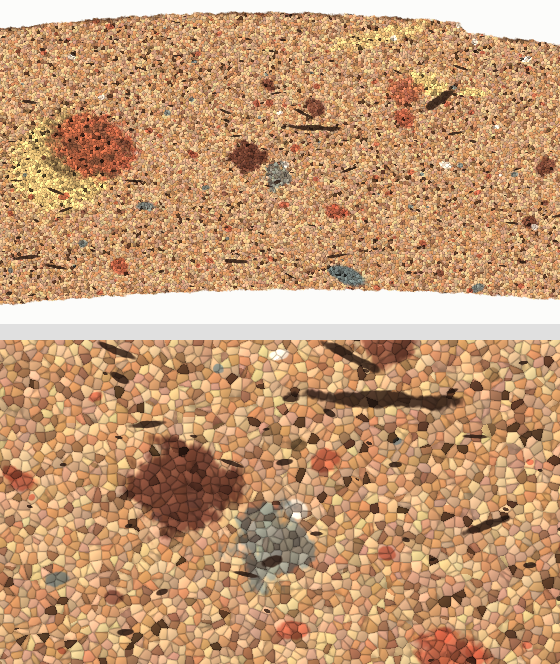
Top: the whole. Bottom: its middle third, enlarged.
Reproduce this texture procedurally as a WebGL 1 fragment shader.

```glsl
precision highp float;
// Cross-section of a sandy fired-clay slab with inclusions, pores and cracks on white.
uniform vec2 u_resolution;

const vec3 PAPER  = vec3(0.99, 0.99, 0.98);
const vec3 ORANGE = vec3(0.83, 0.59, 0.39);
const vec3 PINK   = vec3(0.80, 0.62, 0.48);
const vec3 CREAM  = vec3(0.94, 0.77, 0.56);
const vec3 BROWN  = vec3(0.62, 0.43, 0.30);
const vec3 DARK   = vec3(0.35, 0.23, 0.15);
const vec3 PORE   = vec3(0.17, 0.11, 0.08);
const vec3 RED    = vec3(0.65, 0.29, 0.20);
const vec3 MAROON = vec3(0.40, 0.20, 0.15);
const vec3 SLATE  = vec3(0.37, 0.43, 0.43);
const vec3 OLIVE  = vec3(0.54, 0.41, 0.26);
const vec3 YELLOW = vec3(0.89, 0.75, 0.46);
const float GRAIN_FREQ = 112.0;  // sand grains per canvas height
const float GRAIN_MEAN = 0.60;   // mean grain brightness

float hash(vec2 p) {
  vec3 q = fract(p.xyx * 0.1031);
  q += dot(q, q.yzx + 33.33);
  return fract((q.x + q.y) * q.z);
}

vec2 hash2(vec2 p) { return vec2(hash(p), hash(p + 71.3)); }

// Layered sines, about -1 to 1
float ripple(vec2 p) {
  float sum = 0.0, amp = 0.5;
  for (int i = 0; i < 4; i++) {
    sum += amp * sin(p.x + 1.9 * sin(p.y * 1.3));
    p = mat2(1.5, 1.1, -1.1, 1.5) * p + 1.7;
    amp *= 0.6;
  }
  return sum;
}

vec2 turn(vec2 p, float a) {
  float c = cos(a), s = sin(a);
  return vec2(c * p.x + s * p.y, c * p.y - s * p.x);
}

// Cellular sand: random colour per grain, dark joints, light from upper left
vec3 sand(vec2 p, float shift) {
  vec2 g = p * GRAIN_FREQ, base = floor(g), id = base, toGrain = vec2(0.0);
  float near = 9.0, second = 9.0;
  for (int j = -1; j <= 1; j++)
  for (int i = -1; i <= 1; i++) {
    vec2 c = base + vec2(float(i), float(j));
    vec2 d = g - c - hash2(c);
    float l = length(d);
    if (l < near) { second = near; near = l; id = c; toGrain = d; }
    else second = min(second, l);
  }
  float h = hash(id + 17.0) + shift;
  vec3 col = h < 0.28 ? CREAM : h < 0.59 ? ORANGE : h < 0.86 ? PINK : h < 0.97 ? BROWN : DARK;
  float joint = smoothstep(0.0, 0.3, second - near);
  float light = 1.0 + 0.16 * dot(toGrain, vec2(-0.7, 0.7));
  vec3 tint = 1.0 + 0.10 * (vec3(hash(id + 3.0), hash(id + 5.0), hash(id + 9.0)) - 0.5);
  return col * tint * light * mix(0.77, 1.04, joint);
}

// Rough tilted ellipse as a soft mask
float blob(vec2 p, vec2 center, vec2 radii, float tilt, float rough) {
  float d = length(turn(p - center, tilt) / radii) + rough * ripple(p * 75.0 + center * 40.0);
  return 1.0 - smoothstep(0.75, 1.1, d);
}

// One random blob per grid cell: x = mask, y = random id
vec2 scatter(vec2 p, float freq, vec2 sizes, float flatness, float share, float seed) {
  vec2 base = floor(p * freq), found = vec2(0.0);
  for (int j = -1; j <= 1; j++)
  for (int i = -1; i <= 1; i++) {
    vec2 c = base + vec2(float(i), float(j));
    vec2 r = hash2(c + seed), s = hash2(c + seed + 37.0);
    if (s.x > share) continue;
    float size = mix(sizes.x, sizes.y, s.y * s.y) / freq;
    vec2 radii = size * vec2(1.0, flatness * (0.75 + 0.5 * r.x));
    float m = blob(p, (c + 0.15 + 0.7 * r) / freq, radii, (r.y - 0.6) * 0.9, 0.28);
    if (m > found.x) found = vec2(m, hash(c + seed + 91.0));
  }
  return found;
}

vec3 mineral(float id) {
  return id < 0.52 ? RED : id < 0.66 ? MAROON : id < 0.80 ? SLATE : id < 0.94 ? OLIVE : vec3(0.93, 0.89, 0.82);
}

void main() {
  vec2 p = gl_FragCoord.xy / u_resolution.y;
  float px = 1.0 / u_resolution.y;
  float cloud = ripple(p * vec2(6.0, 11.0));
  vec3 col = sand(p, 0.05 * cloud);
  float grit = dot(col, vec3(0.3333)) / GRAIN_MEAN;
  grit = mix(1.0, grit, 1.15);

  // Pale lime patches and streaks
  float lime = blob(p, vec2(0.20, 0.50), vec2(0.19, 0.155), 0.5, 0.22);
  lime = max(lime, blob(p, vec2(1.32, 0.74), vec2(0.065, 0.04), -0.5, 0.35));
  lime = max(lime, 0.75 * blob(p, vec2(1.17, 0.885), vec2(0.17, 0.028), 0.2, 0.4));
  lime = max(lime, blob(p, vec2(1.46, 0.715), vec2(0.06, 0.013), 0.0, 0.35));
  col = mix(col, YELLOW * grit, lime * 0.88);

  // Scattered mineral grains, large and small
  vec2 pebble = scatter(p, 7.0, vec2(0.07, 0.27), 0.72, 0.42, 11.0);
  vec2 speck = scatter(p, 21.0, vec2(0.10, 0.28), 0.75, 0.24, 53.0);
  col = mix(col, mineral(pebble.y) * grit, pebble.x * 0.78);
  col = mix(col, mineral(speck.y) * grit, speck.x * 0.75);

  // Large lumps
  float core = blob(p, vec2(0.29, 0.55), vec2(0.14, 0.105), -0.35, 0.2);
  float rim = blob(p, vec2(0.275, 0.54), vec2(0.15, 0.118), -0.35, 0.2) - core;
  col = mix(col, PORE, max(rim, 0.0) * 0.6 * (1.0 - smoothstep(0.15, 0.32, p.x)));
  vec3 lump = mix(RED, MAROON, smoothstep(-0.1, 0.7, ripple(p * 42.0)));
  col = mix(col, lump * grit, core * 0.82);
  col = mix(col, RED * grit, 0.6 * blob(p, vec2(1.25, 0.715), vec2(0.06, 0.045), 0.0, 0.3));
  col = mix(col, MAROON * grit * 0.9, 0.85 * blob(p, vec2(0.765, 0.515), vec2(0.06, 0.05), 0.0, 0.3));
  col = mix(col, SLATE * grit, 0.65 * blob(p, vec2(0.86, 0.455), vec2(0.045, 0.04), 0.0, 0.45));
  col = mix(col, SLATE * grit, 0.9 * blob(p, vec2(1.07, 0.15), vec2(0.065, 0.027), -0.4, 0.1));

  // Pores and flat-lying cracks
  float hole = scatter(p, 29.0, vec2(0.08, 0.30), 0.45, 0.24, 131.0).x;
  hole = max(hole, scatter(p, 8.0, vec2(0.10, 0.36), 0.16, 0.30, 173.0).x);
  hole = max(hole, blob(p, vec2(0.97, 0.605), vec2(0.085, 0.009), -0.05, 0.35));
  hole = max(hole, blob(p, vec2(1.355, 0.69), vec2(0.062, 0.014), 0.6, 0.25));
  col = mix(col, PORE * (0.6 + 0.5 * grit), hole * 0.88);

  // Arched slab outline with a chipped right shoulder and a patchy dark rim
  float fray = 0.004 * ripple(p * 55.0) + 0.002 * ripple(p * 170.0);
  float top = 0.961 - 0.08 * pow(abs(p.x - 0.8), 2.0) - 0.03 * smoothstep(1.41, 1.45, p.x);
  float bottom = 0.107 - 0.055 * pow(abs(p.x - 0.95), 2.0);
  float inside = min(top - p.y, p.y - bottom) + fray;
  float rimDark = (1.0 - smoothstep(0.0, 0.014, top - p.y + fray)) * smoothstep(-0.4, 0.5, ripple(p.xx * 9.0));
  col = mix(col, DARK * grit, 0.75 * rimDark);
  col = mix(PAPER, col, smoothstep(-px, px, inside));
  gl_FragColor = vec4(clamp(col, 0.0, 1.0), 1.0);
}
```
